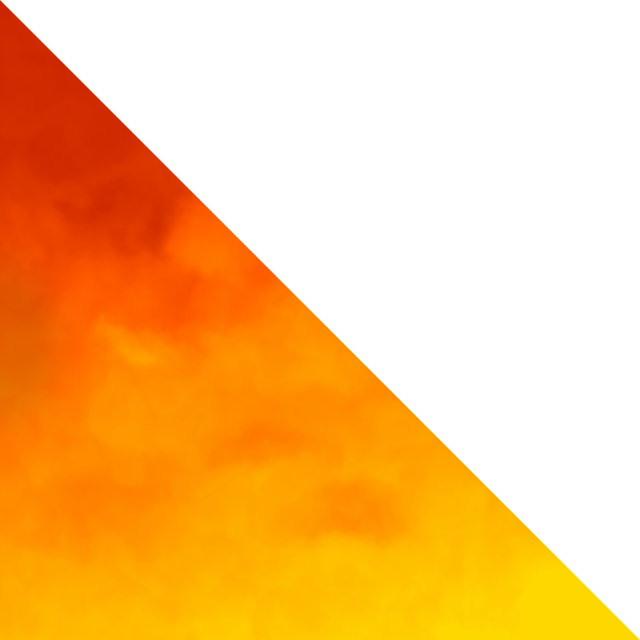
This background is drawn by a three.js fragment shader. Its source:

```glsl
varying vec2 vUv;

vec2 hash2(vec2 p) {
  vec3 q = fract(p.xyx * vec3(0.1031, 0.103, 0.0973));
  q += dot(q, q.yzx + 33.33);
  return fract((q.xx + q.yz) * q.zy);
}

float gradientNoise(vec2 p) {
  vec2 i = floor(p);
  vec2 f = p - i;
  vec2 u = f * f * f * (f * (f * 6.0 - 15.0) + 10.0);
  vec2 e = vec2(0.0, 1.0);
  float a = dot(hash2(i) * 2.0 - 1.0, f);
  float b = dot(hash2(i + e.yx) * 2.0 - 1.0, f - e.yx);
  float c = dot(hash2(i + e.xy) * 2.0 - 1.0, f - e.xy);
  float d = dot(hash2(i + e.yy) * 2.0 - 1.0, f - e.yy);
  return mix(mix(a, b, u.x), mix(c, d, u.x), u.y);
}

float fbm(vec2 p) {
  float sum = 0.0;
  float amp = 0.5;
  for (int i = 0; i < 5; i++) {
    sum += amp * gradientNoise(p);
    p = mat2(0.8, 0.6, -0.6, 0.8) * p * 2.03 + 7.1;
    amp *= 0.5;
  }
  return sum;
}

// Overlapping soft-rimmed dabs, each with its own tone around zero
float dabs(vec2 p) {
  vec2 cell = floor(p);
  float tone = 0.0;
  for (int y = -1; y <= 1; y++) {
    for (int x = -1; x <= 1; x++) {
      vec2 id = cell + vec2(float(x), float(y));
      vec2 h = hash2(id + 19.0);
      float d = length(p - id - 0.2 - 0.6 * h);
      float cover = 1.0 - smoothstep(0.45, 0.75, d);
      tone = mix(tone, hash2(id + 53.0).x - 0.5, cover);
    }
  }
  return tone;
}

// Soft elliptical patch of warmth or shade
float patchAt(vec2 p, vec2 center, vec2 radius) {
  return 1.0 - smoothstep(0.45, 1.25, length((p - center) / radius));
}

float heatAt(vec2 uv) {
  // Ragged cloud outlines come from warping the plane
  vec2 warp = vec2(fbm(uv * 9.0 + 3.0), fbm(uv * 9.0 + 41.0));
  vec2 p = uv + 0.09 * warp;
  float heat = max(0.70 - 0.72 * p.y + 0.2 * p.x, 0.23 - 0.08 * p.y);

  // Bright billows
  heat += 0.10 * patchAt(p, vec2(0.22, 0.46), vec2(0.07, 0.04));
  heat += 0.10 * patchAt(p, vec2(0.46, 0.47), vec2(0.16, 0.10));
  heat += 0.07 * patchAt(p, vec2(0.24, 0.38), vec2(0.16, 0.10));
  heat += 0.09 * patchAt(p, vec2(0.33, 0.62), vec2(0.07, 0.09));
  heat += 0.04 * patchAt(p, vec2(0.37, 0.21), vec2(0.07, 0.06));
  heat += 0.03 * patchAt(p, vec2(0.90, 0.08), vec2(0.10, 0.11));

  // Dark hollows
  heat -= 0.06 * patchAt(p, vec2(0.20, 0.66), vec2(0.10, 0.07));
  heat -= 0.05 * patchAt(p, vec2(0.34, 0.53), vec2(0.11, 0.04));
  heat -= 0.06 * patchAt(p, vec2(0.40, 0.30), vec2(0.08, 0.04));
  heat -= 0.08 * patchAt(p, vec2(0.57, 0.20), vec2(0.10, 0.05));
  heat -= 0.06 * patchAt(p, vec2(0.17, 0.20), vec2(0.11, 0.07));

  // Painterly dabs and fine grain
  float detail = 1.0 - 0.55 * smoothstep(0.62, 0.85, uv.y);
  heat += detail * (0.045 * dabs(p * 13.0) + 0.025 * dabs(p * 29.0 + 8.0));
  return heat + detail * 0.045 * fbm(uv * 24.0);
}

void main() {
  float heat = clamp(heatAt(vUv), 0.13, 0.84);

  // Green follows heat; red dims in the deep embers and at the left
  float red = mix(0.77, 0.995, smoothstep(0.08, 0.38, heat));
  red -= 0.10 * patchAt(vUv, vec2(0.0, 0.47), vec2(0.10, 0.14));
  vec3 fire = vec3(red, heat, 0.0);

  // Clean diagonal cut
  float side = (vUv.x + vUv.y - 1.0) * 0.7071;
  float white = smoothstep(-0.0012, 0.0012, side);
  gl_FragColor = vec4(mix(fire, vec3(1.0), white), 1.0);
}
```
